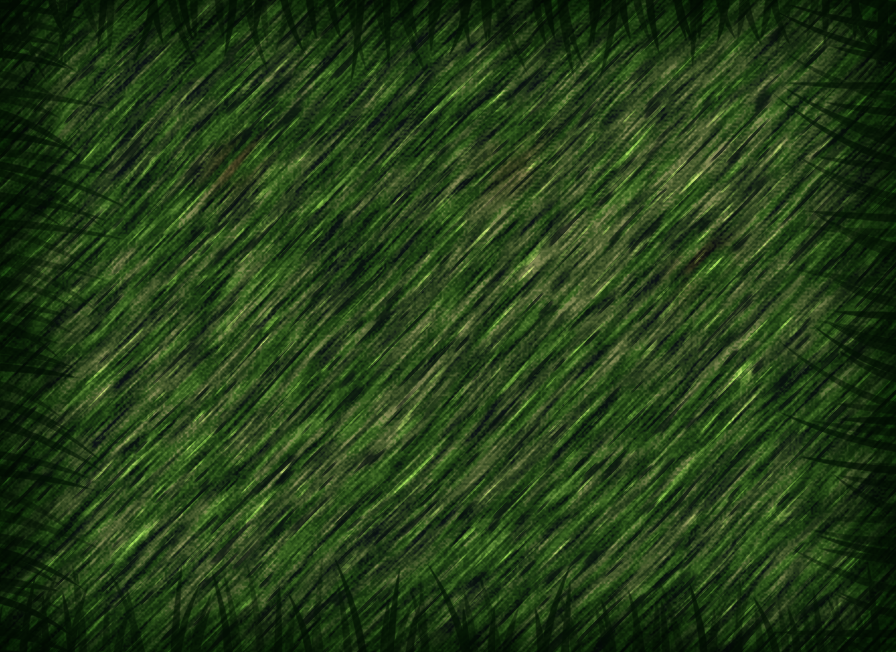
Write a Shadertoy shader that draws this texture.

```glsl
// Slanted, wind-combed grass field framed by a dark vignette and shadowed blades.
#define STREAK_ANGLE 0.80
#define STREAK_LENGTH 0.055
#define STREAK_WIDTH 0.0056
#define CONTRAST 0.95
#define GLINT 0.34
#define GRAIN 0.34
#define VIGNETTE_REACH 0.19
#define EDGE_LIGHT 0.34
#define BLADE_SPACING 0.040
#define BLADE_WIDTH 0.0120
#define BLADE_SHADE 0.78

float hash(vec2 p) {
    return fract(sin(dot(p, vec2(127.1, 311.7))) * 43758.5453);
}

float noise(vec2 p) {
    vec2 i = floor(p), f = fract(p);
    f = f * f * (3.0 - 2.0 * f);
    return mix(mix(hash(i), hash(i + vec2(1, 0)), f.x),
               mix(hash(i + vec2(0, 1)), hash(i + vec2(1, 1)), f.x), f.y);
}

vec2 alongAcross(vec2 p) {
    float c = cos(STREAK_ANGLE), s = sin(STREAK_ANGLE);
    return vec2(c * p.x + s * p.y, c * p.y - s * p.x);
}

// Soft patch, elongated in the direction of the grass
float patchAt(vec2 p, vec2 center, float radius) {
    vec2 q = alongAcross(p - center) / radius * vec2(0.75, 1.25);
    return exp(-dot(q, q));
}

// Grass tone from shadow to sunlit blade
vec3 grassRamp(float t) {
    vec3 c = mix(vec3(0.03, 0.07, 0.055), vec3(0.11, 0.24, 0.07), smoothstep(-0.05, 0.42, t));
    c = mix(c, vec3(0.21, 0.37, 0.12), smoothstep(0.36, 0.72, t));
    return mix(c, vec3(0.38, 0.55, 0.22), smoothstep(0.66, 1.05, t));
}

// Random streaks whose start is shifted per row, so the tips never line up
float streaks(vec2 s, float seed) {
    float row = floor(s.y), f = fract(s.y);
    float a = noise(vec2(s.x + 50.0 * hash(vec2(row, seed)), row + seed));
    float b = noise(vec2(s.x + 50.0 * hash(vec2(row + 1.0, seed)), row + 1.0 + seed));
    return mix(a, b, smoothstep(0.15, 0.85, f));
}

vec3 field(vec2 p) {
    vec2 q = alongAcross(p);
    q.y += 0.010 * noise(p * 6.0);
    vec2 s = q / vec2(STREAK_LENGTH, STREAK_WIDTH);

    // Broad light and dark areas
    float area = 0.10 * (noise(q * vec2(6.0, 13.0) + 40.0) - 0.5);
    area -= 0.16 * patchAt(p, vec2(0.55, 0.61), 0.12);
    area -= 0.12 * patchAt(p, vec2(0.20, 0.87), 0.09);
    area -= 0.12 * patchAt(p, vec2(0.65, 0.88), 0.09);
    area -= 0.06 * patchAt(p, vec2(0.75, 0.27), 0.14);
    area -= 0.35 * patchAt(p, vec2(1.21, 0.43), 0.025);
    float sunlit = patchAt(p, vec2(1.08, 0.76), 0.26)
                 + 0.6 * patchAt(p, vec2(0.70, 0.46), 0.24)
                 + 0.5 * patchAt(p, vec2(0.24, 0.42), 0.18);
    area += 0.06 * sunlit;

    // Layered streaks and speckle
    float wide = noise(s * vec2(0.75, 0.42) + 7.0) - 0.5;
    float body = streaks(s, 19.0) - 0.5;
    float fine = streaks(s * vec2(1.5, 1.55), 61.0) - 0.5;
    float grain = noise(p * 330.0) - 0.5;
    float tone = 0.50 + area + CONTRAST * (0.27 * wide + 0.58 * body + 0.58 * fine) + GRAIN * grain;
    vec3 color = grassRamp(tone);

    // Dry olive tint and reddish earth
    float dry = noise(q * vec2(16.0, 90.0) + 83.0);
    float olive = smoothstep(0.35, 0.85, dry + 0.25 * sunlit + 0.4 * grain);
    color = mix(color, color * vec3(1.36, 0.98, 1.5), olive);
    float earth = patchAt(p, vec2(0.36, 0.75), 0.04) + patchAt(p, vec2(1.075, 0.59), 0.04)
                + 0.6 * patchAt(p, vec2(0.79, 0.75), 0.05);
    color = mix(color, vec3(0.25, 0.18, 0.10) * (0.3 + 1.2 * tone), 0.6 * earth * smoothstep(0.2, 0.7, dry));

    // Thin bright blades and dark gaps
    float glint = smoothstep(0.80, 0.95, streaks(s * vec2(1.1, 1.2), 113.0));
    float gap = smoothstep(0.74, 0.92, streaks(s * vec2(1.1, 0.9), 151.0));
    color = mix(color, vec3(0.03, 0.065, 0.055), 0.72 * gap);
    return color + GLINT * glint * vec3(0.65, 0.80, 0.32) * (0.2 + tone);
}

// Coverage of blades rooted on an edge: e.x runs along it, e.y points inward
float fringe(vec2 e, float lean, float spread, float reach, float seed) {
    float cover = 0.0;
    if (e.y > reach) return cover;
    for (int layer = 0; layer < 2; layer++) {
        float key = seed + 17.0 * float(layer);
        float cell = floor(e.x / BLADE_SPACING);
        for (int k = -4; k <= 4; k++) {
            float id = cell + float(k);
            float h = hash(vec2(id, key)), g = hash(vec2(id, key + 5.0));
            float size = reach * mix(0.45, 1.0, g * g);
            float u = e.y / size;
            float root = (id + h) * BLADE_SPACING;
            float bend = (lean + spread * (hash(vec2(id, key + 9.0)) - 0.5)) * e.y * (0.5 + 0.5 * u);
            float halfWidth = 0.5 * BLADE_WIDTH * (1.0 - u * u);
            float blade = 1.0 - smoothstep(-0.0015, 0.0015, abs(e.x - root - bend) - halfWidth);
            cover = max(cover, blade * (1.0 - smoothstep(0.85, 1.0, u)) * (0.5 + 0.5 * h));
        }
    }
    return cover;
}

void mainImage(out vec4 fragColor, in vec2 fragCoord) {
    vec2 p = fragCoord / iResolution.y;
    vec2 far = vec2(iResolution.x / iResolution.y, 1.0) - p;

    // Vignette with a ragged inner boundary, tinted to deep green
    float ragged = 0.04 * (noise(p * 14.0 + 30.0) - 0.5);
    vec2 inset = min(p, far) + ragged;
    vec2 fade = smoothstep(vec2(-0.06), vec2(VIGNETTE_REACH, 0.75 * VIGNETTE_REACH), inset);
    float light = fade.x * fade.y;
    vec3 color = field(p) * mix(vec3(0.10, EDGE_LIGHT, 0.10), vec3(1.0), light);

    // Shadowed blades around the frame
    float blades = fringe(p, -0.05, 0.8, 0.16, 3.0);
    blades = max(blades, fringe(vec2(p.x, far.y), 0.05, 0.8, 0.14, 41.0));
    blades = max(blades, fringe(p.yx, -0.35, 0.5, 0.21, 79.0));
    blades = max(blades, fringe(vec2(p.y, far.x), 0.30, 0.6, 0.21, 131.0));
    color = mix(color, vec3(0.01, 0.09, 0.015) * (0.4 + 0.6 * light), BLADE_SHADE * blades);

    fragColor = vec4(clamp(color, 0.0, 1.0), 1.0);
}
```
